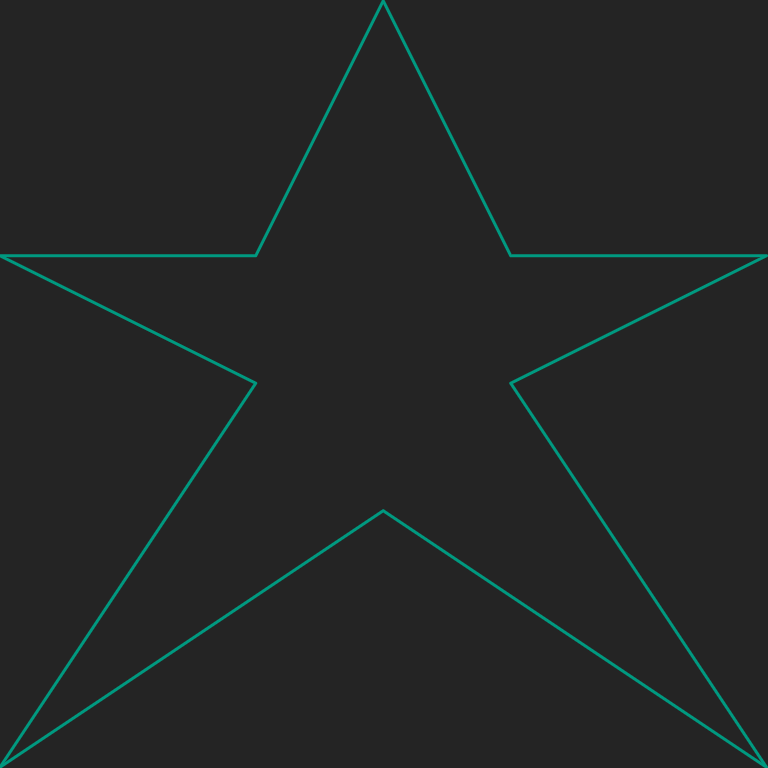
Write a Shadertoy shader that draws this background.

```glsl
// Thin teal outline of a wide five-pointed star on a charcoal ground.

// Distance from p to the segment a-b
float segmentDistance(vec2 p, vec2 a, vec2 b) {
    vec2 pa = p - a, ba = b - a;
    return length(pa - ba * clamp(dot(pa, ba) / dot(ba, ba), 0.0, 1.0));
}

void mainImage(out vec4 fragColor, in vec2 fragCoord) {
    vec2 p = fragCoord / iResolution.xy;
    float pixel = 1.0 / min(iResolution.x, iResolution.y);

    // Fold the left half onto the right
    p.x = abs(p.x - 0.499);

    // Right half of the outline, from the top point to the lower notch
    vec2 corners[6] = vec2[6](
        vec2(0.0, 0.999), vec2(0.166, 0.667), vec2(0.499, 0.667),
        vec2(0.166, 0.501), vec2(0.499, 0.001), vec2(0.0, 0.335));

    float d = 1.0;
    for (int i = 0; i < 5; i++) {
        d = min(d, segmentDistance(p, corners[i], corners[i + 1]));
    }

    // Smooth stroke over the flat ground
    const float halfWidth = 0.00195;
    float stroke = clamp((halfWidth - d) / pixel + 0.5, 0.0, 1.0);
    vec3 charcoal = vec3(0.141);
    vec3 teal = vec3(0.0, 0.6, 0.5);
    fragColor = vec4(mix(charcoal, teal, stroke), 1.0);
}
```
